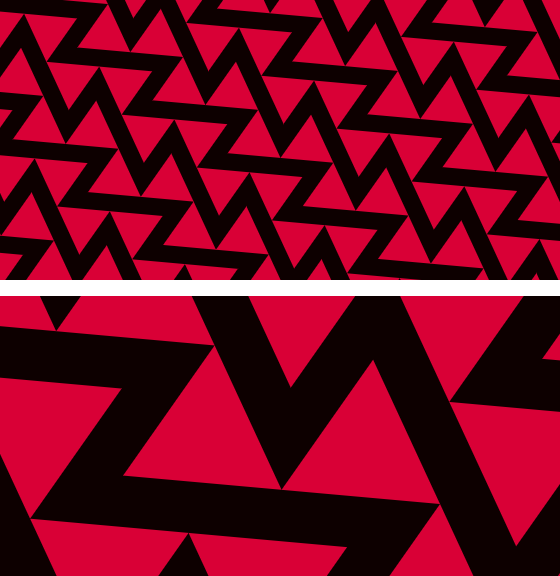
Top: the whole. Bottom: its middle third, enlarged.
This pattern is drawn by a Shadertoy shader. Its source:

```glsl
// Slanted rows of mitred sawtooth bands, left dark between red equilateral triangles.

const float PERIOD = 0.3281;      // tooth spacing along a band
const float ROW_STEP = 0.2004;    // distance between neighbouring bands
const float BAND_WIDTH = 0.061;

// Signed distance to the edges of an equilateral triangle pointing to -x.
float triangleDistance(vec2 q, float inradius) {
    return max(q.x, 0.8660 * abs(q.y) - 0.5 * q.x) - inradius;
}

// Nearest triangle in one row; they alternate below and above its midline.
float triangleRow(vec2 q) {
    float columnStep = 0.5 * PERIOD;
    q.x += 0.5 * BAND_WIDTH + PERIOD / 6.0;
    float nearestColumn = floor(q.x / columnStep + 0.5);
    float d = 1.0;
    for (int i = -1; i <= 1; i++) {
        float column = nearestColumn + float(i);
        float side = 2.0 * mod(column, 2.0) - 1.0;
        vec2 center = vec2(column * columnStep, side * 0.1443 * PERIOD);
        d = min(d, triangleDistance(q - center, PERIOD / 6.0));
    }
    return d;
}

// Every second row is turned by half a revolution.
float triangleField(vec2 p) {
    p -= vec2(0.2099, 0.279 + 0.5 * ROW_STEP);
    float nearestRow = floor(p.y / ROW_STEP + 0.5);
    float d = 1.0;
    for (int i = -1; i <= 1; i++) {
        float row = nearestRow + float(i);
        float turn = 1.0 - 2.0 * mod(row, 2.0);
        d = min(d, triangleRow(turn * (p - vec2(0.0, row * ROW_STEP))));
    }
    return d;
}

void mainImage(out vec4 fragColor, in vec2 fragCoord) {
    vec2 p = fragCoord / iResolution.y;

    // Axes along and across the bands
    float tilt = radians(35.13);
    vec2 along = vec2(cos(tilt), -sin(tilt));
    vec2 across = vec2(sin(tilt), cos(tilt));
    float d = triangleField(vec2(dot(p, along), dot(p, across)));

    // Flat colours with one pixel of edge smoothing
    float coverage = clamp(0.5 - d * iResolution.y, 0.0, 1.0);
    vec3 bandColor = vec3(0.05, 0.0, 0.0);
    vec3 triangleColor = vec3(0.85, 0.0, 0.21);
    fragColor = vec4(mix(bandColor, triangleColor, coverage), 1.0);
}
```
